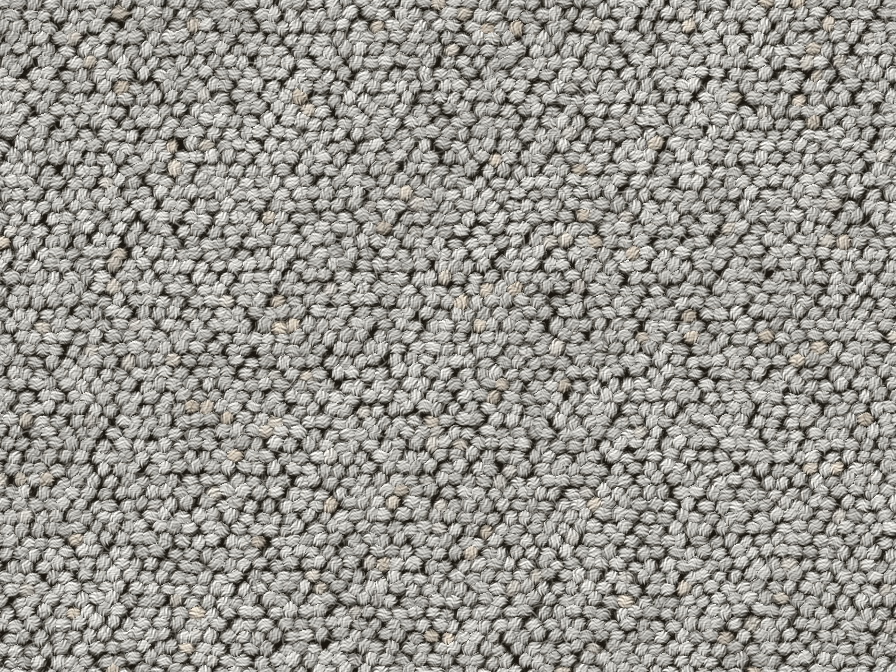
A Shadertoy shader for this texture:

```glsl
// Grey looped wool carpet: staggered rows of tilted tufts with loose hairs.

vec2 hash2(vec2 p) {
    vec3 q = fract(p.xyx * vec3(0.1031, 0.1030, 0.0973));
    q += dot(q, q.yzx + 33.33);
    return fract((q.xx + q.yz) * q.zy);
}

mat2 rotation(float angle) {
    float c = cos(angle), s = sin(angle);
    return mat2(c, -s, s, c);
}

// Uneven strands running along the x axis of a tuft, about -1 to 1.
float strands(vec2 p, float seed) {
    p.y += 0.09 * sin(p.x * 5.0 + seed * 3.0) + 0.2 * p.x * p.x;
    float wave = sin(p.y * 15.0 + seed + 1.2 * sin(p.x * 6.0 + seed * 2.0));
    wave += 0.8 * sin(p.y * 24.0 - p.x * 7.0 + seed * 5.0);
    wave += 0.7 * sin(p.y * 19.0 + p.x * 9.0 + seed * 7.0 + 2.0 * sin(p.x * 8.0));
    return wave / 1.8;
}

// Cellular pile: the highest tuft wins. Returns its shaded tone and its id.
vec3 pile(vec2 p) {
    vec2 grid = p / vec2(0.0232, 0.0178);
    float top = -9.0;
    vec2 offset = vec2(0.0), local = vec2(0.0), id = vec2(0.0);
    for (int j = -1; j <= 1; j++) {
        for (int i = -1; i <= 1; i++) {
            float row = floor(grid.y) + float(j);
            float stagger = 0.5 * mod(row, 2.0);
            vec2 cell = vec2(floor(grid.x - stagger) + float(i), row);
            vec2 rnd = hash2(cell + 17.0);
            vec2 shape = hash2(cell + 91.0);
            vec2 center = cell + vec2(stagger + 0.5, 0.5) + 0.4 * (rnd - 0.5);
            vec2 d = (grid - center) * vec2(1.3, 1.0);
            vec2 r = rotation(0.5 + 1.6 * (shape.x - 0.5)) * d;
            vec2 e = r / (vec2(0.79, 0.64) * (0.9 + 0.2 * shape.y));
            float height = 1.0 - dot(e, e) + 0.15 * (rnd.y - 0.5);
            if (height > top) {
                top = height;
                offset = d;
                local = r;
                id = cell;
            }
        }
    }
    vec2 wool = hash2(id + 53.0);
    float fibre = strands(local, wool.y * 40.0);
    float body = smoothstep(-0.26, 0.9, top + 0.2 * fibre + 0.25 * offset.y);
    float light = dot(offset, vec2(-0.08, 0.2));
    float tone = body * (0.71 + 0.17 * wool.x + light + 0.16 * fibre);
    return vec3(tone, id);
}

// Coverage of short bent hairs scattered one per cell.
float hairs(vec2 p, float size, float seed) {
    vec2 grid = p / size;
    float pixel = 1.0 / (iResolution.y * size);
    float cover = 0.0;
    for (int j = -1; j <= 1; j++) {
        for (int i = -1; i <= 1; i++) {
            vec2 cell = floor(grid) + vec2(float(i), float(j));
            vec2 place = hash2(cell + seed);
            vec2 form = hash2(cell + seed + 37.0);
            vec2 d = rotation(form.x * 6.2832) * (grid - cell - place);
            float bend = (form.y - 0.5) * 1.3 * (d.x * d.x - 0.1);
            float across = abs(d.y - bend);
            float line = 1.0 - smoothstep(0.0, 0.001 / size + pixel, across);
            line *= 1.0 - smoothstep(0.3, 0.7, abs(d.x));
            cover = max(cover, line * (0.3 + 0.7 * place.y));
        }
    }
    return cover;
}

void mainImage(out vec4 fragColor, in vec2 fragCoord) {
    vec2 p = fragCoord / iResolution.y;

    // Slight wander of the rows
    vec2 wander = vec2(sin(p.y * 23.0 + 2.0 * sin(p.x * 9.0)),
                       sin(p.x * 19.0 + 2.0 * sin(p.y * 13.0)));
    vec3 tuft = pile(p + 0.002 * wander + 3.0);
    float tone = tuft.x;

    // Faint unevenness of the pile
    tone *= 1.0 + 0.02 * sin(p.y * 11.0 - p.x * 6.0 + 2.0 * sin(p.x * 5.0));

    // Loose hairs, dark ones below and pale ones on top
    tone = mix(tone, 0.2, 0.4 * hairs(p, 0.018, 433.0));
    tone = mix(tone, 0.85, 0.5 * hairs(p, 0.017, 211.0));
    tone = mix(tone, 0.95, 0.55 * hairs(p, 0.024, 5.0));

    // Warm grey wool, with a few faintly browner tufts
    vec3 color = mix(vec3(0.10, 0.085, 0.06), vec3(0.93, 0.925, 0.905), tone);
    float brown = smoothstep(0.95, 1.0, hash2(tuft.yz + 7.0).x);
    color *= mix(vec3(1.0), vec3(1.02, 0.98, 0.93), brown);
    fragColor = vec4(clamp(color, 0.0, 1.0), 1.0);
}
```
